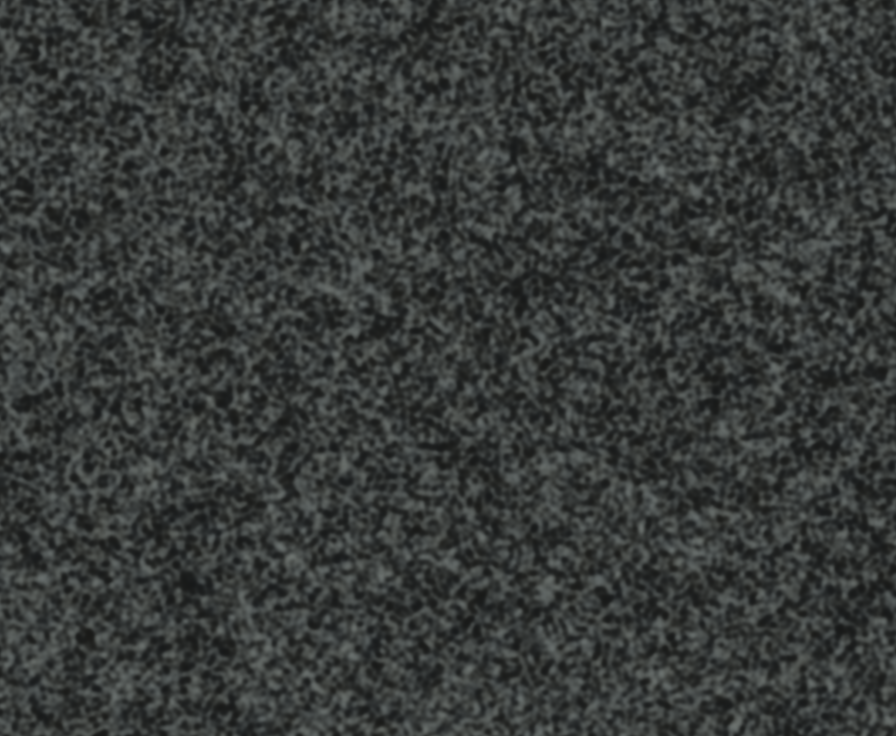
A WebGL 2 fragment shader for this texture:

```glsl
#version 300 es
precision highp float;

uniform vec2 u_resolution;
out vec4 fragColor;

// Integer hash of a lattice cell, uniform in 0..1
float cellHash(ivec2 cell, uint seed) {
    uvec2 q = uvec2(cell + 4096);
    uint h = q.x * 1597334677u ^ q.y * 3812015801u ^ seed * 2654435769u;
    h = (h ^ (h >> 16)) * 2146121005u;
    h = (h ^ (h >> 15)) * 2221713035u;
    h ^= h >> 16;
    return float(h >> 8) / 16777216.0;
}

// White noise blurred by a compact round kernel, zero mean and unit variance
float blurredNoise(vec2 p, uint seed) {
    vec2 base = floor(p);
    float sum = 0.0;
    float power = 0.0;
    for (int y = -2; y <= 2; y++) {
        for (int x = -2; x <= 2; x++) {
            vec2 cell = base + vec2(x, y);
            vec2 offset = p - cell - 0.5;
            float falloff = max(0.0, 1.0 - dot(offset, offset) / 4.0);
            float weight = falloff * falloff * falloff;
            sum += weight * (cellHash(ivec2(cell), seed) - 0.5);
            power += weight * weight;
        }
    }
    return sum * sqrt(12.0 / power);
}

// Speckle with weaker clumps and faint broad clouds
float grain(vec2 p) {
    return 0.95 * blurredNoise(p * 218.0, 1u)
         + 0.26 * blurredNoise(p * 90.0, 2u)
         + 0.17 * blurredNoise(p * 30.0, 3u);
}

// Soft limits on both sides, with more room towards the light
float toneCurve(float level, float median, float contrast) {
    float headroom = level < 0.0 ? 0.13 : 0.36;
    return median + headroom * tanh(contrast * level / headroom);
}

// Cool green-grey with a slight drift between warm and blue
vec3 stoneColor(float tone, float drift) {
    vec3 tint = vec3(0.965, 1.022, 0.998);
    return tone * tint + drift * vec3(-0.0015, 0.0, 0.0025);
}

void main() {
    vec2 p = gl_FragCoord.xy / u_resolution.y;
    float tone = toneCurve(grain(p), 0.219, 0.072);
    float drift = blurredNoise(p * 110.0, 4u);
    fragColor = vec4(stoneColor(tone, drift), 1.0);
}
```
